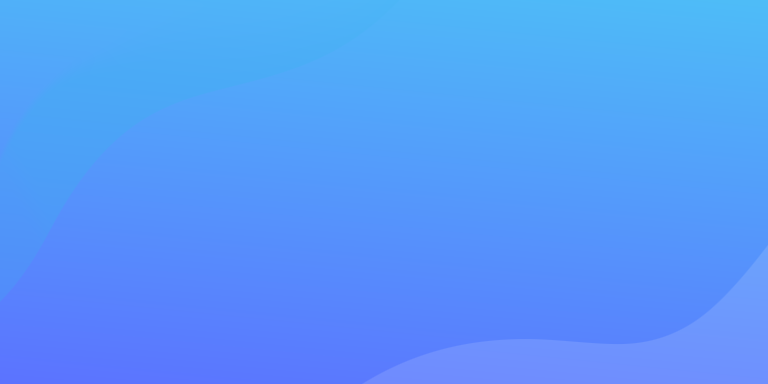
Give the GLSL for this background, as a Shadertoy shader.

```glsl
// Calm blue gradient, slightly tilted, with a soft cyan ribbon across the
// upper left and a pale wave in the lower right corner. Each outline is a
// height curve made of cubic Hermite spans; x runs 0..2 and y runs 0..1.

#define LOW_COLOR vec3(0.358, 0.450, 1.000)
#define HIGH_COLOR vec3(0.305, 0.740, 0.970)
#define RIBBON_COLOR vec3(0.220, 0.700, 0.930)
#define WAVE_COLOR vec3(1.0)
#define GRADIENT_TILT 0.10
#define RIBBON_ALPHA 0.30
#define WAVE_ALPHA 0.13

// Height at x of the span between two knots, each (x, y, slope).
float span(float x, vec3 a, vec3 b) {
    float w = b.x - a.x;
    float u = clamp((x - a.x) / w, 0.0, 1.0);
    float v = 1.0 - u;
    return a.y * v * v * (1.0 + 2.0 * u) + b.y * u * u * (3.0 - 2.0 * u)
         + w * u * v * (a.z * v - b.z * u);
}

// Curve through four knots.
float curve(float x, vec3 a, vec3 b, vec3 c, vec3 d) {
    return x < b.x ? span(x, a, b) : x < c.x ? span(x, b, c) : span(x, c, d);
}

float ribbonBottom(float x) {
    return curve(x, vec3(0.0, 0.214, 1.0), vec3(0.13, 0.40, 1.9),
                 vec3(0.547, 0.76, 0.27), vec3(1.04, 1.0, 1.05));
}

float ribbonTop(float x) {
    return curve(x, vec3(0.0, 0.585, 2.2), vec3(0.31, 0.857, 0.30),
                 vec3(0.78, 0.905, 0.20), vec3(1.04, 1.0, 0.9));
}

float waveTop(float x) {
    vec3 trough = vec3(1.60, 0.104, -0.02);
    vec3 climb = vec3(1.80, 0.157, 0.62);
    return x < trough.x
        ? span(x, vec3(0.943, 0.0, 0.62), vec3(1.37, 0.117, 0.0)) * step(x, 1.37)
          + span(x, vec3(1.37, 0.117, 0.0), trough) * (1.0 - step(x, 1.37))
        : x < climb.x ? span(x, trough, climb)
        : span(x, climb, vec3(2.0, 0.362, 1.3));
}

// Antialiased coverage of the side where d is positive.
float coverage(float d) {
    return clamp(0.5 + d / max(fwidth(d), 1e-5), 0.0, 1.0);
}

void mainImage(out vec4 fragColor, in vec2 fragCoord) {
    vec2 p = fragCoord / iResolution.xy * vec2(2.0, 1.0);

    // Tilted background gradient
    float rise = (p.y + GRADIENT_TILT * p.x) / (1.0 + 2.0 * GRADIENT_TILT);
    vec3 color = mix(LOW_COLOR, HIGH_COLOR, rise);

    // Ribbon: crisp lower edge, upper edge that blurs toward the right
    float blur = mix(0.02, 0.12, smoothstep(0.1, 0.6, p.x));
    float ribbon = coverage(p.y - ribbonBottom(p.x))
                 * (1.0 - smoothstep(-blur, blur, p.y - ribbonTop(p.x)));
    float tail = smoothstep(-0.03, 0.05, p.x - 0.03 - 0.42 * (0.57 - p.y));
    ribbon *= mix(0.75, 1.0, tail);
    color = mix(color, RIBBON_COLOR, RIBBON_ALPHA * ribbon);

    // Pale wave
    float wave = coverage(waveTop(p.x) - p.y);
    color = mix(color, WAVE_COLOR, WAVE_ALPHA * wave);

    fragColor = vec4(color, 1.0);
}
```
